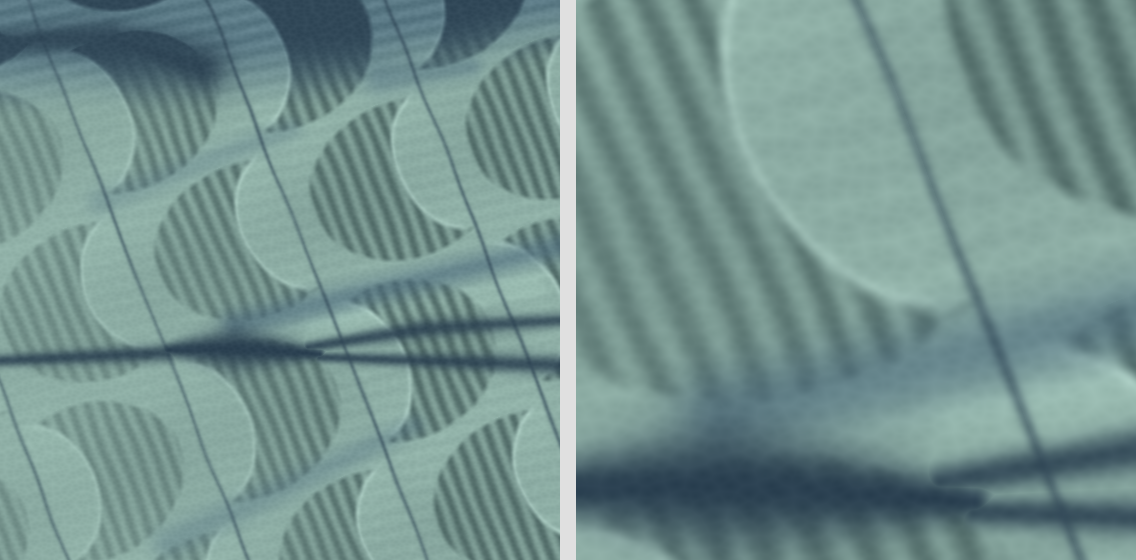
Left: the whole. Right: its middle third, enlarged.
Reproduce this pattern procedurally as a three.js fragment shader.

```glsl
varying vec2 vUv;

const float TAU = 6.2831853;
const vec2 ORIGIN = vec2(0.306, 0.349);   // a seam crossing a row edge
const float CELL = 0.298;                 // width of one repeat
const float TILT = 0.375;                 // turn of the cloth, radians
const float RIBS = 11.0;                  // upright ribs per repeat
const float WEFTS = 11.0;                 // faint cross ribs per repeat
const vec2 DISC_CENTER = vec2(-0.02, 0.45);
const vec2 DISC_SIZE = vec2(0.35, 0.45);
const vec2 LEAF_CENTER = vec2(0.29, 0.48);
const vec2 LEAF_SIZE = vec2(0.58, 0.47);
const float SOFT = 0.018;                 // edge blur, in repeats
const float SEAM_WIDTH = 0.014;
const vec3 LIGHT = vec3(0.59, 0.72, 0.68);
const vec3 CLOTH = vec3(0.49, 0.61, 0.585);
const vec3 GROOVE = vec3(0.29, 0.39, 0.38);
const vec3 SHADE = vec3(0.30, 0.42, 0.49);
const vec3 DEEP = vec3(0.17, 0.255, 0.32);

vec2 hash2(vec2 p) {
  return fract(sin(vec2(dot(p, vec2(127.1, 311.7)), dot(p, vec2(269.5, 183.3)))) * 4375.85);
}

// Distance to the nearest scattered cell point
float cellular(vec2 p) {
  vec2 base = floor(p);
  float nearest = 2.0;
  for (int j = -1; j <= 1; j++) {
    for (int i = -1; i <= 1; i++) {
      vec2 cell = base + vec2(float(i), float(j));
      nearest = min(nearest, length(cell + hash2(cell) - p));
    }
  }
  return nearest;
}

float waves(vec2 p) {
  return (sin(p.x * 7.0 + 2.0 * sin(p.y * 5.0)) + 0.6 * sin(p.y * 17.0 - p.x * 11.0)
    + 0.4 * sin(p.x * 29.0 + p.y * 23.0)) / 2.0;
}

float ellipse(vec2 p, vec2 size) {
  return (length(p / size) - 1.0) * min(size.x, size.y);
}

float inside(float dist) {
  return 1.0 - smoothstep(-SOFT, SOFT, dist);
}

// Soft stroke whose radius runs from ra to rb
float crease(vec2 p, vec2 a, vec2 b, float ra, float rb) {
  vec2 span = b - a;
  float t = clamp(dot(p - a, span) / dot(span, span), 0.0, 1.0);
  float k = length(p - a - span * t) / mix(ra, rb, t);
  return exp(-k * k);
}

void main() {
  vec2 p = vUv;
  float drift = waves(p);

  // Tilted repeats; every other row is mirrored
  vec2 d = (p - ORIGIN) / CELL + 0.012 * vec2(waves(p.yx * 2.0), drift);
  vec2 q = vec2(dot(d, vec2(cos(TILT), sin(TILT))), dot(d, vec2(sin(TILT), -cos(TILT))));
  vec2 f = fract(q);
  float mirrored = mod(floor(q.y), 2.0);
  vec2 m = vec2(mix(f.x, 1.0 - f.x, mirrored), f.y);

  // Ribbed crescent around a smooth half disc
  float discDist = ellipse(m - DISC_CENTER, DISC_SIZE);
  float disc = inside(discDist);
  float crescent = inside(ellipse(m - LEAF_CENTER, LEAF_SIZE)) * (1.0 - disc);
  float rim = exp(-pow((discDist + 0.012) / 0.014, 2.0)) * smoothstep(0.03, 0.12, m.x);
  float seam = exp(-pow((abs(f.x - 0.5) - 0.5) / SEAM_WIDTH, 2.0));

  // Relief is flatter to the left
  float relief = mix(0.5, 1.0, smoothstep(0.1, 0.85, p.x + 0.25 * p.y + 0.1 * drift));
  float rib = 0.5 + 0.5 * sin(TAU * RIBS * q.x + 0.5 * drift);
  float weft = sin(TAU * WEFTS * (q.y - 0.17 * q.x) + 0.6 * drift);

  float gleam = 0.6 + 0.14 * cos(TAU * f.y) + 0.15 * disc + 0.12 * drift;
  gleam += 0.11 * weft * (1.0 - crescent) * relief;
  gleam += 0.5 * crease(p, vec2(0.56, 0.42), vec2(0.95, 0.49), 0.018, 0.03);
  vec3 col = mix(CLOTH, LIGHT, gleam);
  col = mix(col, GROOVE, crescent * relief * mix(0.85, 0.2, rib));
  col += 0.07 * rim * relief;

  // Soft valleys along the rows
  float valley = 0.4 * crease(p, vec2(0.18, 0.64), vec2(0.52, 0.77), 0.025, 0.02);
  valley += 0.5 * crease(p, vec2(0.30, 0.03), vec2(0.74, 0.24), 0.03, 0.02);
  valley += 0.85 * crease(p, vec2(0.42, 0.42), vec2(1.0, 0.56), 0.026, 0.024);
  valley += 0.6 * crease(p, vec2(0.68, 0.86), vec2(0.84, 0.88), 0.03, 0.02);
  col = mix(col, SHADE, 0.7 * clamp(valley, 0.0, 1.0));

  // Shadow across the top, deepest in the ribbed parts
  float top = smoothstep(-0.06, 0.08, p.y - 0.84 - 0.09 * p.x * p.x + 0.012 * drift);
  col = mix(col, SHADE + 0.035 * weft * (1.0 - crescent), top * 0.78);
  float deep = top * crescent * 0.85;
  deep = max(deep, 0.85 * crease(p, vec2(0.0, 0.925), vec2(0.2, 0.935), 0.022, 0.03));
  deep = max(deep, 0.9 * crease(p, vec2(0.2, 0.93), vec2(0.36, 0.88), 0.032, 0.045));

  // Pinched fold that forks toward the right
  float fold = 0.85 * crease(p, vec2(0.0, 0.356), vec2(0.30, 0.37), 0.011, 0.016);
  fold = max(fold, crease(p, vec2(0.30, 0.375), vec2(0.42, 0.378), 0.012, 0.038));
  fold = max(fold, crease(p, vec2(0.42, 0.378), vec2(0.57, 0.368), 0.038, 0.011));
  fold = max(fold, 0.85 * crease(p, vec2(0.55, 0.38), vec2(0.76, 0.413), 0.010, 0.016));
  fold = max(fold, 0.8 * crease(p, vec2(0.76, 0.413), vec2(1.0, 0.428), 0.016, 0.012));
  fold = max(fold, 0.85 * crease(p, vec2(0.57, 0.362), vec2(1.0, 0.348), 0.009, 0.018));
  col = mix(col, DEEP, clamp(max(deep, fold), 0.0, 1.0));

  // Seams and a fine woven grain
  col = mix(col, DEEP, seam * mix(0.25, 0.6, relief * (0.7 + 0.3 * drift)));
  col += 0.035 * (cellular(p * vec2(95.0, 130.0)) - 0.5);
  gl_FragColor = vec4(clamp(col, 0.0, 1.0), 1.0);
}
```
